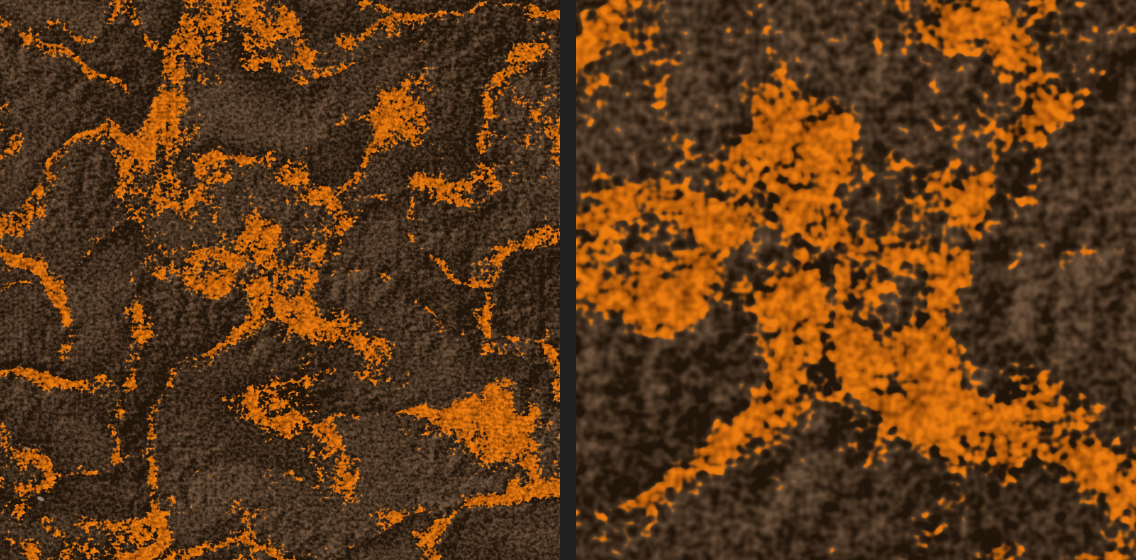
Left: the whole. Right: its middle third, enlarged.
Give the GLSL for this texture, as a WebGL 2 fragment shader.

```glsl
#version 300 es
precision highp float;
// Trampled sand under a low sun: two families of warped noise contours form crests,
// lit on one flank and shadowed on the other. Clump and grain noise crumble the
// edges of the light and give the shaded ground its speckle and small relief.

uniform vec2 u_resolution;
out vec4 fragColor;

const vec3 SHADE_DARK = vec3(0.13, 0.08, 0.035);
const vec3 SHADE_PALE = vec3(0.38, 0.285, 0.205);
const vec3 SUN_DEEP   = vec3(0.45, 0.21, 0.02);
const vec3 SUN_BRIGHT = vec3(0.88, 0.46, 0.06);
const vec3 CHIP_COLOR = vec3(0.56, 0.51, 0.47);

const vec2  CREST_SCALE = vec2(2.5, 4.8);  // along, across a crest
const float RISING_ANGLE = 0.62;
const float FALLING_ANGLE = -0.55;
const float RISING_WIDTH = 0.045;
const float FALLING_WIDTH = 0.015;
const float WIDTH_VARIATION = 0.42;
const float CLUMP_SCALE = 30.0;
const float CLUMP_BREAKUP = 0.15;
const float GRAIN_SCALE = 135.0;
const float GRAIN_BREAKUP = 0.11;
const float LIGHT_SOFTNESS = 0.03;
const vec2  RELIEF_STEP = vec2(0.007, -0.005);
const float CHIP_GRID = 7.0;
const float CHIP_SHARE = 0.1;

float hash(vec2 p) {
    return fract(sin(dot(p, vec2(127.1, 311.7))) * 43758.5453);
}

vec2 gradient(vec2 cell) {
    float a = 6.2832 * hash(cell);
    return vec2(cos(a), sin(a));
}

// Gradient noise, roughly -0.6 to 0.6
float noise(vec2 p) {
    vec2 i = floor(p), f = fract(p);
    vec2 u = f * f * f * (f * (f * 6.0 - 15.0) + 10.0);
    vec2 e = vec2(0.0, 1.0);
    float low  = mix(dot(gradient(i), f), dot(gradient(i + e.yx), f - e.yx), u.x);
    float high = mix(dot(gradient(i + e.xy), f - e.xy), dot(gradient(i + e.yy), f - e.yy), u.x);
    return mix(low, high, u.y);
}

float fbm(vec2 p) {
    float sum = 0.0, amp = 1.0;
    for (int i = 0; i < 3; i++) {
        sum += amp * noise(p);
        p = mat2(1.6, 1.2, -1.2, 1.6) * p + 17.3;
        amp *= 0.6;
    }
    return sum;
}

vec2 warp(vec2 p) {
    vec2 broad = vec2(noise(p * 4.5 + 3.1), noise(p * 4.5 + 41.7));
    vec2 fine = vec2(noise(p * 15.0 + 9.4), noise(p * 15.0 + 27.8));
    return p + 0.15 * broad + 0.035 * fine;
}

// x: light, positive on the sunny flank; y: shadow behind the crest
vec2 crest(vec2 p, float angle, float width, float seed) {
    float c = cos(angle), s = sin(angle);
    vec2 q = vec2(c * p.x + s * p.y, c * p.y - s * p.x) * CREST_SCALE + seed;
    float side = noise(q);
    float reach = width + WIDTH_VARIATION * noise(p * 5.5 + seed * 2.0);
    float light = min(side + reach, -3.0 * side);
    float shadow = smoothstep(0.0, 0.04, side) * (1.0 - smoothstep(0.06, 0.26, side));
    return vec2(light, shadow);
}

// Sparse pale shell chips, one at most per grid cell
float chips(vec2 p) {
    vec2 g = p * CHIP_GRID, cell = floor(g);
    vec2 center = 0.2 + 0.6 * vec2(hash(cell + 5.3), hash(cell + 8.9));
    vec2 d = (fract(g) - center) * vec2(1.0, 1.7);
    d.y += 0.5 * d.x;
    float radius = mix(0.025, 0.06, hash(cell + 2.7));
    float present = step(hash(cell + 13.1), CHIP_SHARE);
    return present * (1.0 - smoothstep(radius * 0.6, radius * 1.2, length(d)));
}

void main() {
    vec2 p = gl_FragCoord.xy / u_resolution.y;
    vec2 w = warp(p);

    // Surface texture
    float grain = noise(p * GRAIN_SCALE * vec2(0.9, 1.1)) + 0.8 * noise(p * GRAIN_SCALE * 1.7 + 31.0);
    float clump = fbm(p * CLUMP_SCALE);
    float relief = clump - fbm((p + RELIEF_STEP) * CLUMP_SCALE);
    float rough = smoothstep(-0.25, 0.25, noise(w * 5.0 + 71.0));
    float broad = fbm(w * vec2(3.0, 5.0) + 53.0);

    // Crests and sunlight
    vec2 rising = crest(w, RISING_ANGLE, RISING_WIDTH, 11.6);
    vec2 falling = crest(w, FALLING_ANGLE, FALLING_WIDTH, 37.2);
    float light = max(rising.x, falling.x) + CLUMP_BREAKUP * clump + GRAIN_BREAKUP * grain;
    float lit = smoothstep(-LIGHT_SOFTNESS, LIGHT_SOFTNESS * 1.3, light);
    float shadow = max(rising.y, 0.7 * falling.y);

    // Shaded ground, then sun over it
    float tone = 0.56 + 0.75 * grain + mix(0.25, 0.8, rough) * relief + 0.35 * broad - 0.3 * shadow;
    vec3 color = mix(SHADE_DARK, SHADE_PALE, clamp(tone, 0.0, 1.15));
    color = mix(color, CHIP_COLOR, chips(p));
    float glow = 0.6 + 0.6 * grain + 0.45 * relief + 1.2 * min(light, 0.15);
    color = mix(color, mix(SUN_DEEP, SUN_BRIGHT, clamp(glow, 0.0, 1.1)), lit);

    fragColor = vec4(color, 1.0);
}
```
